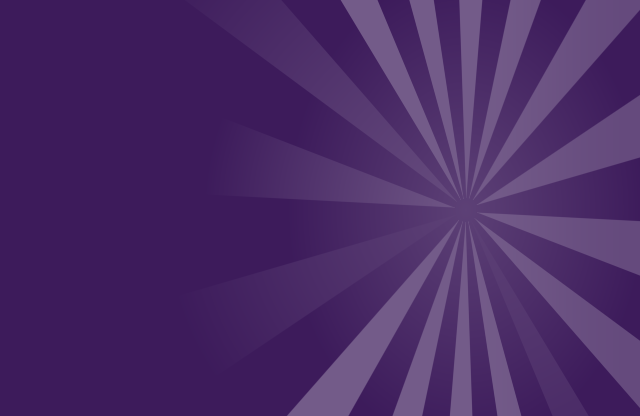
Write a WebGL 1 fragment shader that draws this background.

```glsl
precision highp float;
uniform vec2 u_resolution;

const float RAY_COUNT = 16.0;
const float SECTOR = 6.2831853 / RAY_COUNT;
const float SQUASH = 0.6;

// Opacity of the ray with the given index, at p relative to the hub
float rayOpacity(float index, vec2 p) {
    float r = length(p);
    float opacity = 0.28 - 0.075 * smoothstep(0.0, 0.42, p.x);
    if (index == 6.0) opacity = 0.22 * (1.0 - r / 0.92);
    if (index == 7.0) opacity = 0.27 * (1.0 - r / 0.63);
    if (index == 8.0) opacity = 0.17 * (1.0 - r / 0.73);
    if (index == 13.0) opacity = 0.17 * (1.0 - r);
    return max(opacity, 0.0);
}

void main() {
    vec2 hub = u_resolution * vec2(0.728, 0.495);
    vec2 p = (gl_FragCoord.xy - hub) / u_resolution.y;
    float pixel = 1.0 / u_resolution.y;
    float r = max(length(p), 0.0001);

    // Soft oval glow around the hub
    float glow = 0.165 * max(0.0, 1.0 - length(p * vec2(1.0, 0.75)) / 0.43);

    // Sectors of a slightly skewed ellipse
    vec2 q = vec2(p.x, p.y * SQUASH);
    float angle = atan(q.y, q.x + 0.000001);
    float turn = (angle - 0.309 - 0.047 * cos(2.0 * angle - 2.86)) / SECTOR;
    float nearest = floor(turn + 0.5);
    float index = mod(nearest, RAY_COUNT);

    // Wedges whose tips lie on a small ring
    float halfWidth = 0.25 * (1.0 - 0.028 / r);
    float edge = (halfWidth - abs(turn - nearest)) * SECTOR * dot(q, q) / (SQUASH * r);
    float ray = smoothstep(-0.7 * pixel, 0.7 * pixel, edge) * step(0.028, r);

    float light = mix(glow, max(glow, rayOpacity(index, p)), ray);
    vec3 purple = vec3(0.238, 0.106, 0.357);
    gl_FragColor = vec4(mix(purple, vec3(1.0), light), 1.0);
}
```
